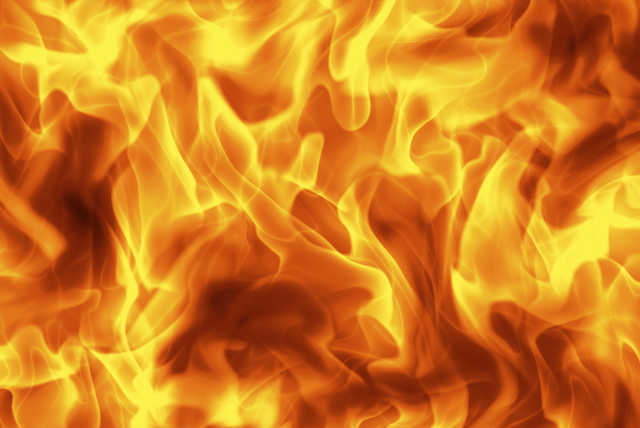
Write a Shadertoy shader that draws this texture.

```glsl
// Dense wall of fire: curling translucent flame sheets with bright rims over dark smoky pockets.

const int   LAYERS       = 6;
const float BODY_SCALE   = 2.3;
const float BODY_GAIN    = 0.85;
const float SHEET_SCALE  = 1.55;
const float SHEET_GROWTH = 1.27;
const float SHEET_GAIN   = 1.25;
const float SATURATION   = 0.35;
const float FOLDS        = 1.6;
const float RIM_WIDTH    = 0.11;
const float FILAMENT     = 0.34;
const float STREAK_GAIN  = 0.16;
const float HEAT_MEAN    = 0.50;
const float HEAT_SPREAD  = 0.46;

// Fire colours and the heat rank at which each one sits
const int STOPS = 7;
const vec3 FIRE[STOPS] = vec3[](
    vec3(0.16, 0.03, 0.01), vec3(0.47, 0.13, 0.03), vec3(0.77, 0.29, 0.06),
    vec3(0.88, 0.44, 0.10), vec3(0.91, 0.58, 0.14), vec3(0.94, 0.75, 0.18),
    vec3(0.99, 0.94, 0.30));
const float RANK[STOPS] = float[](0.0, 0.04, 0.20, 0.47, 0.73, 0.88, 0.97);

float hash(vec2 cell) {
    vec3 h = fract(cell.xyx * vec3(0.1031, 0.1030, 0.0973));
    h += dot(h, h.yzx + 33.33);
    return fract((h.x + h.y) * h.z);
}

float slope(vec2 cell, vec2 offset) {
    float angle = 6.2832 * hash(cell);
    return dot(vec2(cos(angle), sin(angle)), offset);
}

// Gradient noise, about -0.7 to 0.7
float noise(vec2 p) {
    vec2 i = floor(p), f = p - i;
    vec2 u = f * f * f * (f * (f * 6.0 - 15.0) + 10.0);
    vec2 e = vec2(1.0, 0.0);
    float low  = mix(slope(i, f), slope(i + e, f - e), u.x);
    float high = mix(slope(i + e.yx, f - e.yx), slope(i + e.xx, f - e.xx), u.x);
    return mix(low, high, u.y);
}

float fbm(vec2 p) {
    float sum = 0.0, gain = 1.0;
    for (int i = 0; i < 4; i++) {
        sum += gain * noise(p);
        p = mat2(1.6, 1.2, -1.2, 1.6) * p + 17.3;
        gain *= 0.48;
    }
    return sum;
}

// Swirling flow that neither squeezes nor spreads
vec2 curl(vec2 p) {
    vec2 e = vec2(0.02, 0.0);
    float n = noise(p);
    return vec2(noise(p + e.yx) - n, n - noise(p + e)) / e.x;
}

vec2 swirl(vec2 p, float seed) {
    p += 0.120 * curl(p * 1.6 + seed);
    p += 0.050 * curl(p * 3.4 + seed + 31.0);
    p += 0.012 * curl(p * 7.5 + seed + 57.0);
    return p;
}

// One folded sheet: crisp rim on one side, slow fade on the other
float sheet(vec2 p, float scale, float seed) {
    vec2 q = p * scale * vec2(1.5, 0.95) + seed;
    float height = noise(q) + 0.18 * noise(q * 2.3 + 9.0);
    float fold = fract(height * FOLDS + 0.37 * seed);
    float face = smoothstep(0.0, RIM_WIDTH, fold) * exp(-3.0 * fold) * (1.0 - fold);
    float thread = exp(-abs(noise(q * 1.3 + 71.0)) * 32.0);
    float presence = smoothstep(-0.22, 0.38, noise(q * 0.8 + 43.0));
    return presence * (1.5 * face + FILAMENT * thread);
}

vec3 fireColour(float rank) {
    vec3 colour = FIRE[0];
    for (int i = 1; i < STOPS; i++) {
        float t = clamp((rank - RANK[i - 1]) / (RANK[i] - RANK[i - 1]), 0.0, 1.0);
        colour = mix(colour, FIRE[i], t);
    }
    return colour;
}

void mainImage(out vec4 fragColor, in vec2 fragCoord) {
    vec2 p = fragCoord / iResolution.y + vec2(3.7, 8.2);

    // Broad glow and smoky pockets, with fine wisps drawn out along the flow
    vec2 flow = swirl(p, 5.0);
    float body = BODY_GAIN * fbm(flow * BODY_SCALE * vec2(1.1, 0.9));
    float streaks = STREAK_GAIN * noise(flow * vec2(17.0, 6.0));

    // Overlapping sheets, each drifting a little apart from the shared flow
    float flames = 0.0, scale = SHEET_SCALE;
    for (int i = 0; i < LAYERS; i++) {
        float seed = 13.7 * float(i) + 2.0;
        vec2 q = mix(flow, swirl(p, seed), 0.55);
        flames += sheet(q, scale, seed);
        scale *= SHEET_GROWTH;
    }
    flames /= 1.0 + SATURATION * flames;
    float heat = body + streaks + SHEET_GAIN * flames * smoothstep(-0.75, 0.1, body);

    // Heat to rank, so every colour takes its share
    float rank = 1.0 / (1.0 + exp(-1.7 * (heat - HEAT_MEAN) / HEAT_SPREAD));
    fragColor = vec4(fireColour(rank), 1.0);
}
```
